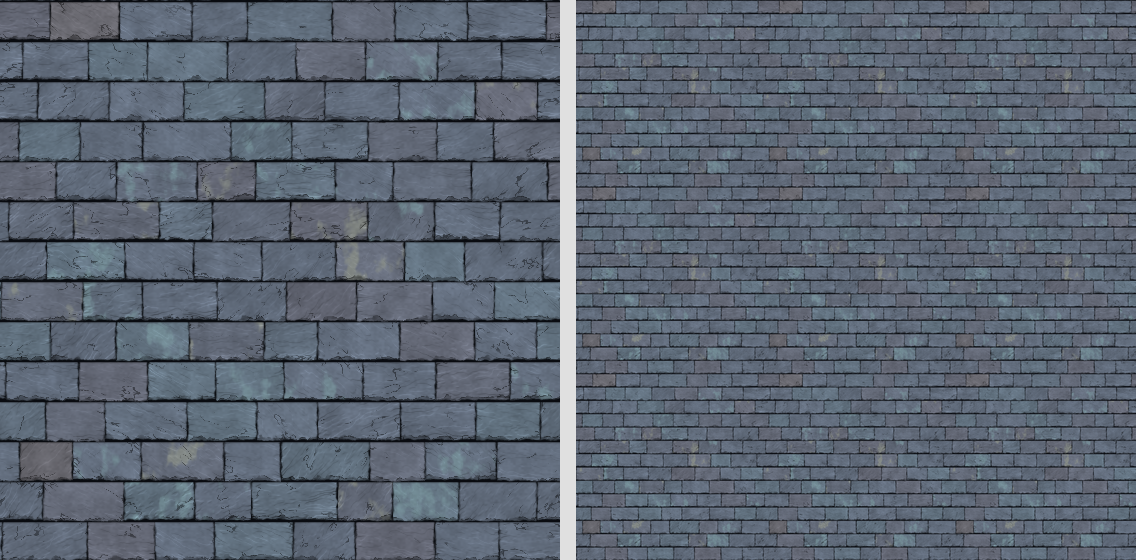
Left: one tile. Right: repeated 3 by 3.
A Shadertoy shader for this texture:

```glsl
// Weathered slate roof: staggered courses of split, chipped slates with patina.
#define ROWS 14.0
#define COLS 8.0
#define JITTER 0.33        // random shift of the joints, in columns
#define JOINT 0.0007       // half width of the upright joints
#define DROP 0.0034        // height of the dark line under each slate
#define RAGGED 0.0085      // roughness of the broken edges
#define RELIEF 0.95        // strength of the split surface layers
#define PATINA 0.22        // share of slates with pale stains
#define SLATE vec3(0.380, 0.422, 0.484)
#define SHADOW vec3(0.035, 0.045, 0.062)

float hash(vec2 p) {
    return fract(sin(dot(p, vec2(127.1, 311.7))) * 43758.5);
}

float noise(vec2 p) {
    vec2 i = floor(p), f = fract(p);
    f = f * f * (3.0 - 2.0 * f);
    return mix(mix(hash(i), hash(i + vec2(1, 0)), f.x),
               mix(hash(i + vec2(0, 1)), hash(i + vec2(1, 1)), f.x), f.y);
}

float fbm(vec2 p) {
    float sum = 0.0, amp = 0.533;
    for (int i = 0; i < 4; i++) {
        sum += amp * noise(p);
        p = mat2(1.6, 1.2, -1.2, 1.6) * p + 7.3;
        amp *= 0.5;
    }
    return sum;
}

// Thin layers of split stone, as a terraced height
float layers(vec2 q, float angle, vec2 seed) {
    float c = cos(angle), s = sin(angle);
    float h = fbm(mat2(c, s, -s, c) * q * vec2(15.0, 38.0) + seed);
    float t = h * 7.0;
    return 0.6 * h + (floor(t) + smoothstep(0.65, 1.0, fract(t))) / 7.0;
}

// Position of a joint, in columns; the index wraps round the canvas
float joint(float i, float row) {
    return i + 0.5 * mod(row, 2.0) + JITTER * hash(vec2(mod(i, COLS), row + 3.0));
}

void mainImage(out vec4 fragColor, in vec2 fragCoord) {
    vec2 uv = fragCoord / iResolution.xy;
    float soft = max(0.0012, 1.0 / iResolution.y);

    // Find the slate; q is the place in it, measured from its lower left
    float y = uv.y * ROWS + 0.05;
    float row = mod(floor(y), ROWS);
    float x = uv.x * COLS;
    float i = floor(x - 0.5 * mod(row, 2.0));
    if (x < joint(i, row)) i -= 1.0;
    float start = joint(i, row);
    float width = (joint(i + 1.0, row) - start) / COLS;
    vec2 q = vec2((x - start) / COLS, fract(y) / ROWS);
    vec2 id = vec2(mod(i, COLS), row);
    vec2 seed = 60.0 * vec2(hash(id + 11.0), hash(id + 23.0));
    float tone = hash(id + 31.0), tint = hash(id + 47.0), wear = hash(id + 59.0);

    // Distances to the ragged outline
    float rag = fbm(q * 105.0 + seed) - 0.5;
    float lean = (hash(id + 97.0) - 0.5) * 0.04 * (q.y - 0.03);
    float side = min(q.x + lean, width - q.x) - JOINT - RAGGED * 0.55 * rag;
    float tilt = (hash(id + 71.0) - 0.5) * 0.035 * (q.x - 0.5 * width);
    float foot = q.y - DROP - 0.0034 * (wear - 0.5) - tilt - RAGGED * 0.6 * rag;
    float top = 1.0 / ROWS - q.y;
    float inside = min(side, foot);

    // Stone colour: blue grey, turning violet, teal or brown
    vec3 col = SLATE;
    col = mix(col, vec3(0.395, 0.400, 0.448), 0.75 * smoothstep(0.62, 0.90, tint));
    col = mix(col, vec3(0.380, 0.450, 0.502), 0.75 * smoothstep(0.35, 0.10, tint));
    col = mix(col, vec3(0.420, 0.412, 0.430), 0.7 * step(0.95, tint));
    col *= 0.96 + 0.09 * tone;
    float mottle = fbm(q * vec2(32.0, 24.0) + seed + 17.0) - 0.5;
    col *= 1.0 + 0.26 * mottle;

    // Pale stains, in patches on some slates
    float stain = fbm(q * vec2(38.0, 26.0) + seed.yx + 5.0);
    stain = smoothstep(0.55, 0.76, stain) * step(1.0 - PATINA, hash(id + 83.0));
    vec3 pale = mix(vec3(0.47, 0.58, 0.61), vec3(0.55, 0.57, 0.53), step(0.72, tint));
    col = mix(col, pale, 0.7 * stain);

    // Split layers lit from above, stronger near the edges
    float angle = 1.8 * (tone - 0.5);
    float border = 1.0 - smoothstep(0.0, 0.018, inside);
    float slope = layers(q, angle, seed)
                - layers(q + vec2(-0.0008, 0.0018), angle, seed);
    col *= 1.0 + RELIEF * clamp(slope, -0.28, 0.14) * (0.4 + 0.5 * wear + 0.9 * border);

    // Straggling splits that run slantwise, mostly near the rim
    float c = cos(angle), s = sin(angle);
    vec2 run = mat2(c, s, -s, c) * q * vec2(22.0, 48.0);
    float vein = abs(fbm(run + seed + 41.0) - 0.5);
    float broken = smoothstep(0.50, 0.75, noise(q * 38.0 + seed.yx) + 0.22 * border - 0.12 + 0.1 * wear);
    col *= 1.0 - 0.42 * broken * smoothstep(0.020, 0.004, vein);

    // Fine grain
    col *= 0.96 + 0.08 * noise(q * vec2(210.0, 260.0) + seed);

    // Flaked foot: thin dark ledges that come and go above the lower edge
    float flake = fbm(q * vec2(42.0, 20.0) + seed + 29.0);
    float ledge = 0.0015 + 0.018 * max(flake - 0.42, 0.0) + 0.006 * rag;
    float line = 1.0 - smoothstep(0.0, 0.0014, abs(foot - ledge));
    float face = 1.0 - smoothstep(ledge - soft, ledge + soft, foot);
    float gaps = smoothstep(0.30, 0.60, noise(q * vec2(70.0, 30.0) + seed.yx + 3.0));
    col *= 1.0 - 0.45 * line * gaps;
    col *= 1.0 - face * (0.12 + 0.30 * noise(q * vec2(110.0, 260.0) + seed));
    float rim = noise(q * vec2(60.0, 95.0) + seed + 9.0);
    col *= mix(0.90 - 0.35 * rim, 1.0, smoothstep(0.0, 0.0032, side));

    // Shade cast by the course above, then the open joints of uneven depth
    col *= mix(0.62, 1.0, smoothstep(0.0, 0.0035, top));
    float depth = foot < side ? 1.0 : 0.50 + 0.50 * smoothstep(0.2, 0.7, rim);
    vec3 gap = mix(col, SHADOW, depth);
    col = mix(gap, col, smoothstep(-soft, soft, inside));

    fragColor = vec4(col, 1.0);
}
```
